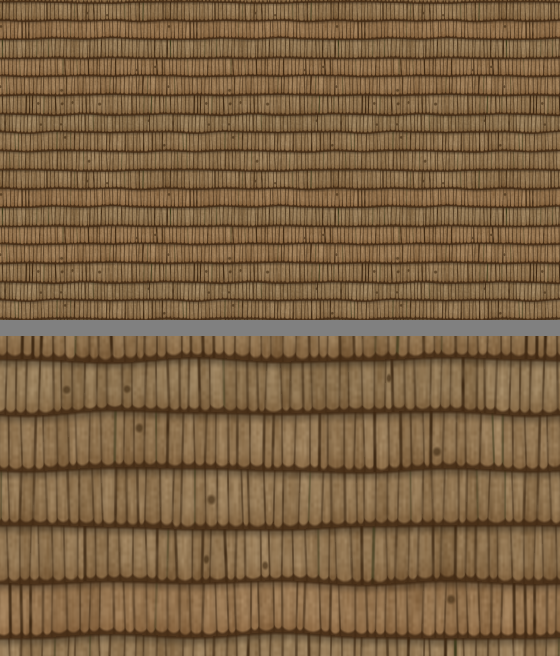
Top: the whole. Bottom: its middle third, enlarged.
This texture is drawn by a WebGL 1 fragment shader. Its source:

```glsl
precision highp float;
// Woven straw matting: scalloped rows of short upright straws, each row
// overlapping the next. Straws have jittered seams, fibres and knots, and
// a patch of 9 rows by 44 straws repeats over the whole canvas.
uniform vec2 u_resolution;

const float ROWS = 9.0;
const float STRAWS = 44.0;

float hash(vec2 p) {
  vec3 q = fract(p.xyx * vec3(0.1031, 0.1030, 0.0973));
  q += dot(q, q.yzx + 33.33);
  return fract((q.x + q.y) * q.z);
}

// Value noise that wraps after the given number of cells
float noise(vec2 p, vec2 period) {
  vec2 i = floor(p), f = fract(p);
  f = f * f * (3.0 - 2.0 * f);
  vec2 a = mod(i, period), b = mod(i + 1.0, period);
  return mix(mix(hash(a), hash(vec2(b.x, a.y)), f.x),
             mix(hash(vec2(a.x, b.y)), hash(b), f.x), f.y);
}

// Height of the wavering edge above a row
float rowEdge(float row, float x) {
  float id = mod(row, ROWS);
  return row + 0.10 * (hash(vec2(id, 71.0)) - 0.5)
       + 0.12 * (noise(vec2(x * 6.0, id), vec2(6.0, ROWS)) - 0.5);
}

// Where a seam crosses the row; v runs from 0 at the top to 1 at the bottom
float seamPosition(float seam, float row, float v) {
  vec2 id = vec2(mod(seam, STRAWS), row);
  return seam + 0.5 * (hash(id + 13.0) - 0.5)
       + 0.36 * (hash(id + 157.0) - 0.5) * (v - 0.5);
}

void main() {
  // Patch coordinates, measured downward from the top edge
  vec2 p = vec2(gl_FragCoord.x, u_resolution.y - gl_FragCoord.y);
  p = p / (0.3 * u_resolution.x) - vec2(0.0, 0.1215);
  float pixel = 1.0 / (0.3 * u_resolution.x);

  // Find the row and the position down it
  float r = p.y * ROWS;
  float row = floor(r + 0.5);
  if (r < rowEdge(row, p.x)) row -= 1.0;
  float top = rowEdge(row, p.x);
  float v = (r - top) / (rowEdge(row + 1.0, p.x) - top);
  float rowId = mod(row, ROWS);

  // Find the straw and the seams on both sides of it
  float x = p.x * STRAWS + 3.0 * hash(vec2(rowId, 5.0));
  float straw = floor(x) - 1.0;
  float left = 9.0, right = 9.0;
  for (int k = -1; k <= 2; k++) {
    float seam = floor(x) + float(k);
    float d = x - seamPosition(seam, rowId, v);
    if (d >= 0.0) {
      straw = seam;
      left = d;
    } else {
      right = min(right, -d);
    }
  }
  vec2 id = vec2(mod(straw, STRAWS), rowId);
  float across = (left - right) / (left + right);

  // Straw colour from row, straw, patch and lengthwise fibre
  float fibre = noise(vec2(x * 5.0, r * 3.0), vec2(STRAWS * 5.0, ROWS * 3.0));
  float grain = noise(vec2(x * 3.0, r * 14.0), vec2(STRAWS * 3.0, ROWS * 14.0));
  float patchy = noise(vec2(p.x * 9.0, r), vec2(9.0, ROWS));
  float tone = 0.52 + 0.42 * (hash(id + 31.0) - 0.5) + 0.36 * (fibre - 0.5)
             + 0.28 * (grain - 0.5) + 0.30 * (patchy - 0.5);
  vec3 color = mix(vec3(0.48, 0.375, 0.245), vec3(0.64, 0.54, 0.405), tone);
  color *= mix(vec3(1.03, 0.98, 0.94), vec3(0.97, 1.0, 1.0),
               hash(vec2(rowId, 43.0)));

  // Rounded straw, tucked in at the top and browner towards the bottom
  color *= 1.04 - 0.14 * across * across;
  color *= 1.0 - 0.32 * (1.0 - smoothstep(0.0, 0.22, v));
  color *= mix(vec3(1.0), vec3(0.90, 0.85, 0.78), smoothstep(0.55, 1.0, v));

  // Seams: mostly faint, a few deep, some with a green tinge
  float nearest = straw + (left < right ? 0.0 : 1.0);
  vec2 seamId = vec2(mod(nearest, STRAWS), rowId);
  float depth = hash(seamId + 211.0);
  float strength = 0.28 + 0.25 * patchy + 0.45 * smoothstep(0.72, 1.0, depth);
  strength *= 0.7 + 0.5 * noise(vec2(x, r * 4.0), vec2(STRAWS, ROWS * 4.0));
  float width = 0.09 + 0.10 * depth * depth + 0.5 * pixel * STRAWS;
  float gap = 1.0 - smoothstep(0.02, width, min(left, right));
  vec3 gapColor = mix(vec3(0.22, 0.14, 0.06), vec3(0.24, 0.23, 0.11),
                      step(0.93, hash(seamId + 307.0)));
  color = mix(color, gapColor, clamp(gap * strength, 0.0, 1.0));

  // Sparse dark knots
  vec2 knot = vec2(across * 0.5, (v - 0.25 - 0.5 * hash(id + 401.0)) * 4.5);
  float knotMask = 1.0 - smoothstep(0.15, 0.5, length(knot));
  knotMask *= step(0.965, hash(id + 503.0));
  color = mix(color, vec3(0.25, 0.17, 0.08), 0.65 * knotMask);

  // Scalloped lower ends over a dark shadow line
  float end = 0.965 - 0.065 * across * across - 0.035 * hash(id + 601.0);
  float blur = 0.025 + 0.5 * pixel * ROWS;
  float shadow = smoothstep(end - blur, end + blur, v);
  shadow = max(shadow, 1.0 - smoothstep(0.0, 0.03 + blur, v));
  color = mix(color, vec3(0.25, 0.155, 0.07), 0.82 * shadow);

  gl_FragColor = vec4(color, 1.0);
}
```
